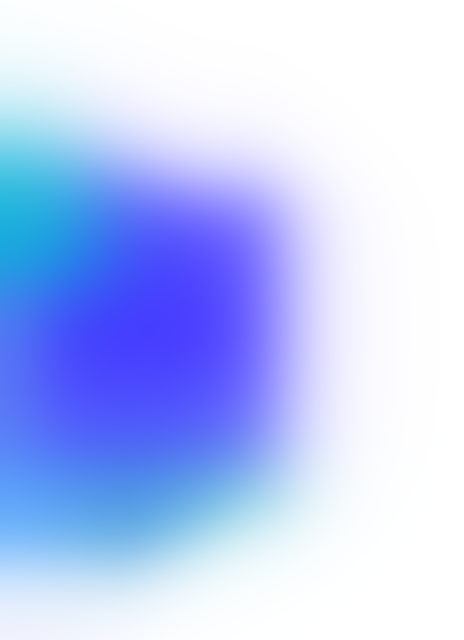
A WebGL 1 fragment shader for this background:

```glsl
precision highp float;
// A soft cyan, violet and sky-blue glow fading into white from the left side.

uniform vec2 u_resolution;

// Soft edge: 1 well before the centre, 0 well past it.
float fadeOut(float centre, float softness, float v) {
  return 1.0 / (1.0 + exp(1.7 * (v - centre) / softness));
}

// Pure colour of the glow, before it fades into the background.
vec3 glowColor(vec2 p) {
  vec3 violet = mix(vec3(0.27, 0.22, 1.0), vec3(0.31, 0.30, 1.0),
                    smoothstep(0.50, 0.68, p.y));
  vec3 color = mix(violet, vec3(0.36, 0.47, 0.96), fadeOut(0.09, 0.072, p.x));

  // Cyan in the upper left
  float cyanAmount = fadeOut(0.215, 0.108, p.x) * fadeOut(0.445, 0.065, p.y);
  color = mix(color, vec3(0.0, 0.69, 0.84), cyanAmount);

  // Sky blue along the bottom, turning teal to the right
  vec3 sky = mix(vec3(0.33, 0.66, 0.98), vec3(0.27, 0.63, 0.87),
                 smoothstep(0.0, 0.30, p.x));
  sky = mix(sky, vec3(0.34, 0.76, 0.85), smoothstep(0.27, 0.57, p.x));
  return mix(color, sky, 1.0 - fadeOut(0.723, 0.065, p.y));
}

// Opacity of the glow, with top and bottom edges that bend along x.
float glowAmount(vec2 p) {
  float bend = smoothstep(0.0, 0.50, p.x);
  float top = 1.0 - fadeOut(0.224 + 0.075 * bend, mix(0.085, 0.068, bend), p.y);
  float bottom = fadeOut(0.878 - 0.065 * smoothstep(0.23, 0.59, p.x), 0.061, p.y);
  return top * bottom * fadeOut(0.606, 0.098, p.x);
}

void main() {
  // Canvas fractions, measured down from the top left
  vec2 p = gl_FragCoord.xy / u_resolution;
  p.y = 1.0 - p.y;

  vec3 color = mix(vec3(1.0), glowColor(p), glowAmount(p));

  // Faint lavender haze in the lower left corner
  float haze = smoothstep(0.85, 1.0, p.y) * fadeOut(0.20, 0.10, p.x);
  color -= vec3(0.035, 0.04, 0.01) * haze;

  gl_FragColor = vec4(color, 1.0);
}
```
